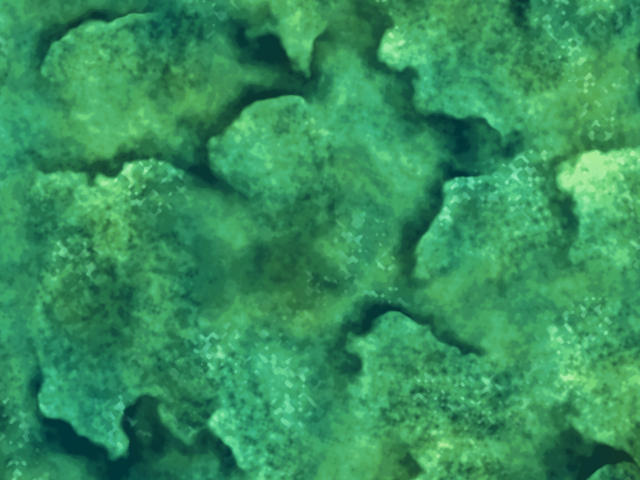
A WebGL 1 fragment shader for this texture:

```glsl
precision highp float;
// Sunlit seabed under green water: rough boulders, dark crevices and algae.
// Scattered superellipse rocks and layered value noise add up to one tone,
// which a green colour ramp turns into light; warm and cool tints drift over it.

uniform vec2 u_resolution;

#define ROCK_SIZE 0.37
#define ROCK_WARP 0.17
#define SHADOW_DEPTH 1.75
#define RIM_LIGHT 0.95
#define PATCH_SCALE 4.2
#define CLUMP_SCALE 15.0
#define GRAIN_SCALE 72.0
#define SPECKLE_SCALE 100.0
#define SPECKLE_GAIN 1.25
#define CONTRAST 1.08
#define TONE_OFFSET 0.04
#define TINT 0.05

float hash(vec2 p) {
  return fract(sin(dot(p, vec2(127.1, 311.7))) * 43758.5453);
}

// Smooth value noise from -1 to 1
float noise(vec2 p) {
  vec2 cell = floor(p);
  vec2 f = fract(p);
  f = f * f * (3.0 - 2.0 * f);
  float low = mix(hash(cell), hash(cell + vec2(1.0, 0.0)), f.x);
  float high = mix(hash(cell + vec2(0.0, 1.0)), hash(cell + 1.0), f.x);
  return 2.0 * mix(low, high, f.y) - 1.0;
}

mat2 rotation(float angle) {
  float c = cos(angle);
  float s = sin(angle);
  return mat2(c, s, -s, c);
}

float fbm(vec2 p) {
  mat2 turn = rotation(0.65) * 2.03;
  float sum = 0.0;
  float amplitude = 0.5;
  for (int i = 0; i < 4; i++) {
    sum += amplitude * noise(p);
    p = turn * p + 17.3;
    amplitude *= 0.5;
  }
  return sum;
}

// Sums boulder light: x is the tone, y the rock coverage
vec2 boulders(vec2 p) {
  vec2 home = floor(p);
  float tone = 0.0;
  float cover = 0.0;
  for (int j = -1; j <= 1; j++) {
    for (int i = -1; i <= 1; i++) {
      vec2 cell = home + vec2(float(i), float(j));
      float seed = hash(cell + 3.7);
      vec2 jitter = vec2(hash(cell + 11.0), hash(cell + 29.0)) - 0.5;
      vec2 offset = p - cell - 0.5 - 0.5 * jitter;

      // Blunt, stretched block with its own heading
      vec2 q = abs(rotation(seed * 6.28) * offset * vec2(1.0, 1.05));
      q.x *= mix(1.0, 1.5, hash(cell + 41.0));
      float size = pow(dot(q * q, q) + 0.0001, 0.3333);
      float edge = size - mix(0.3, 0.57, hash(cell + 53.0));

      // Crevice on one flank, pale rim just inside it
      float heading = 3.1 + 3.4 * (hash(cell + 67.0) - 0.5);
      vec2 outward = offset / (length(offset) + 0.05);
      float side = dot(outward, vec2(cos(heading), sin(heading)));
      float flank = smoothstep(0.15, 0.85, side);
      float inside = smoothstep(0.03, -0.05, edge);
      float gap = smoothstep(-0.03, 0.03, edge) * smoothstep(0.24, 0.04, edge);
      float rim = inside * smoothstep(-0.24, -0.04, edge);

      tone += RIM_LIGHT * rim * flank - SHADOW_DEPTH * gap * flank;
      tone += inside * (0.7 * (seed - 0.45) + 0.35 * side);
      cover = max(cover, inside);
    }
  }
  return vec2(tone, cover);
}

// Tone in standard deviations to water-filtered colour
vec3 seaRamp(float t) {
  vec3 c = mix(vec3(0.04, 0.22, 0.19), vec3(0.09, 0.33, 0.24), smoothstep(-2.7, -1.7, t));
  c = mix(c, vec3(0.15, 0.46, 0.29), smoothstep(-1.7, -0.8, t));
  c = mix(c, vec3(0.21, 0.56, 0.36), smoothstep(-0.8, -0.1, t));
  c = mix(c, vec3(0.26, 0.66, 0.39), smoothstep(-0.1, 0.5, t));
  c = mix(c, vec3(0.28, 0.71, 0.47), smoothstep(0.5, 1.05, t));
  c = mix(c, vec3(0.38, 0.82, 0.52), smoothstep(1.05, 1.75, t));
  return mix(c, vec3(0.58, 0.91, 0.66), smoothstep(1.75, 3.1, t));
}

void main() {
  vec2 p = gl_FragCoord.xy / u_resolution.y;
  vec2 uv = gl_FragCoord.xy / u_resolution;

  // Ragged rock outlines
  vec2 warp = vec2(fbm(p * 7.0), fbm(p * 7.0 + 40.0));
  vec2 rocks = boulders(p / ROCK_SIZE + ROCK_WARP * 2.0 * warp + 5.0);

  // Broad patches, algae clumps and fine grit
  float patches = fbm(p * PATCH_SCALE + 0.5 * warp + 8.0);
  float clumps = fbm(p * CLUMP_SCALE + warp + 21.0);
  float grit = 0.6 * noise(rotation(0.4) * p * GRAIN_SCALE)
             + 0.4 * noise(rotation(1.1) * p * GRAIN_SCALE * 1.9);
  float roughness = mix(0.55, 1.15, rocks.y) * (1.0 + patches);
  float tone = rocks.x + 1.7 * patches + 1.5 * clumps + roughness * grit;

  // Pale encrusting growth gathers in clusters
  float cluster = smoothstep(-0.02, 0.4, fbm(p * 6.5 + 63.0) + 0.12 * rocks.x);
  float speckle = cluster * smoothstep(0.1, 0.8, noise(rotation(0.8) * p * SPECKLE_SCALE));
  tone += SPECKLE_GAIN * speckle;

  // Light fades toward the lower right corner
  tone -= 1.1 * smoothstep(0.45, 0.0, length((uv - vec2(1.0, 0.0)) * vec2(0.8, 1.3)));
  vec3 colour = seaRamp(CONTRAST * tone + TONE_OFFSET);

  // Yellow algae to the right, cool water to the left, whitish specks
  float warmth = 1.6 * fbm(p * 5.0 + 90.0) + 0.9 * (uv.x - 0.5) + 0.6 * clumps;
  colour += TINT * warmth * vec3(1.0, 0.1, -0.9) * (0.4 + colour.g);
  colour += speckle * vec3(0.05, 0.01, 0.05);
  gl_FragColor = vec4(clamp(colour, 0.0, 1.0), 1.0);
}
```
